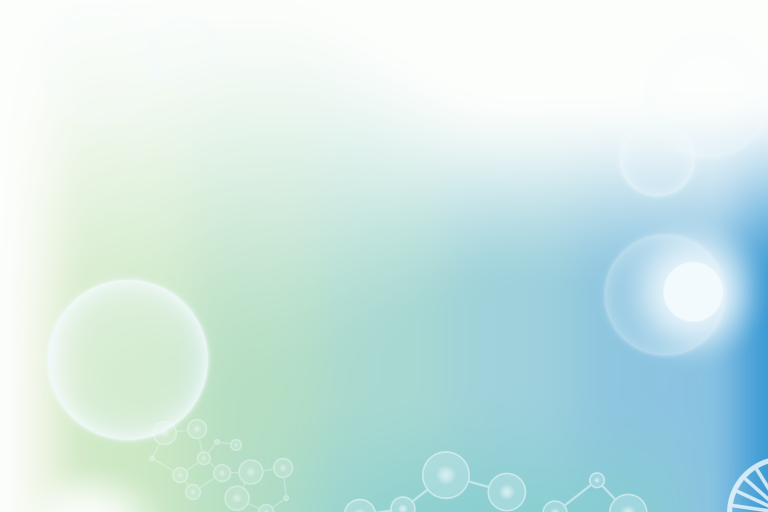
Reproduce this background procedurally as a WebGL 2 fragment shader.

```glsl
#version 300 es
precision highp float;

uniform vec2 u_resolution;
out vec4 fragColor;

const vec3 PAPER = vec3(0.99, 0.996, 0.988);
const vec3 TEAL = vec3(0.53, 0.81, 0.81);
const vec3 DEEP_BLUE = vec3(0.22, 0.60, 0.83);
const vec3 GLOW = vec3(0.95, 0.98, 0.995);
const vec2 SUN = vec2(1.354, 0.430);
const float SUN_RADIUS = 0.0625;
const vec2 HELIX = vec2(1.531, -0.002);
const float HELIX_RADIUS = 0.109;
const float SPOKE_ANGLE = 0.29;
const float RAMP_STEP = 0.25;
const float RAMP_BLUR = 0.13;

// Colours from left to right
const vec3 RAMP[7] = vec3[](
  vec3(0.90, 0.94, 0.84), vec3(0.80, 0.91, 0.77), vec3(0.71, 0.87, 0.77),
  vec3(0.66, 0.85, 0.82), vec3(0.62, 0.82, 0.86), vec3(0.55, 0.77, 0.88),
  vec3(0.52, 0.75, 0.89));

// Bubbles: centre, radius, strength
const vec4 BUBBLES[6] = vec4[](
  vec4(0.195, 0.875, 0.115, 0.32), vec4(0.361, 0.893, 0.070, 0.36),
  vec4(1.383, 0.814, 0.121, 0.36), vec4(1.284, 0.690, 0.072, 0.52),
  vec4(1.299, 0.424, 0.117, 0.34), vec4(0.250, 0.297, 0.155, 0.85));

// Atoms: centre, radius; neighbours in a list are bonded
const vec3 LATTICE[14] = vec3[](
  vec3(0.461, 0.131, 0.010), vec3(0.424, 0.137, 0.004), vec3(0.398, 0.105, 0.012),
  vec3(0.385, 0.162, 0.018), vec3(0.322, 0.154, 0.022), vec3(0.297, 0.105, 0.004),
  vec3(0.352, 0.072, 0.014), vec3(0.377, 0.039, 0.014), vec3(0.434, 0.076, 0.016),
  vec3(0.490, 0.078, 0.023), vec3(0.553, 0.086, 0.018), vec3(0.559, 0.027, 0.004),
  vec3(0.520, 0.000, 0.014), vec3(0.463, 0.027, 0.023));
const ivec2 RING_BONDS[3] = ivec2[](ivec2(6, 2), ivec2(8, 2), ivec2(13, 9));
const vec3 CHAIN[7] = vec3[](
  vec3(0.703, -0.006, 0.030), vec3(0.787, 0.006, 0.023), vec3(0.871, 0.072, 0.045),
  vec3(0.990, 0.039, 0.036), vec3(1.084, -0.002, 0.023), vec3(1.166, 0.062, 0.014),
  vec3(1.227, -0.002, 0.036));
const int CHAIN_GAP = 3;

float stroke(float d, float halfWidth) {
  float aa = 0.75 / u_resolution.y;
  return 1.0 - smoothstep(halfWidth - aa, halfWidth + aa, abs(d));
}

float bond(vec2 p, vec3 a, vec3 b, float halfWidth) {
  vec2 dir = normalize(b.xy - a.xy);
  vec2 start = a.xy + dir * a.z;
  vec2 span = b.xy - dir * b.z - start;
  vec2 q = p - start;
  float t = clamp(dot(q, span) / dot(span, span), 0.0, 1.0);
  return stroke(length(q - span * t), halfWidth);
}

float atom(vec2 p, vec3 a) {
  float r = length(p - a.xy);
  float disc = stroke(r, a.z) * 0.22;
  float rim = stroke(r - a.z, 0.0018) * 0.6;
  float core = exp(-pow(r / (a.z * 0.42), 2.0)) * 0.7;
  return max(max(disc, rim), core);
}

float bubble(vec2 p, vec4 b) {
  float d = length(p - b.xy) - b.z;
  float inner = exp(min(d, 0.0) / (b.z * 0.16)) * 0.75 + 0.25;
  float outer = exp(-max(d, 0.0) / 0.004);
  return b.w * inner * outer;
}

vec3 backdrop(vec2 p) {
  vec3 sum = vec3(0.0);
  float total = 0.0;
  for (int i = 0; i < 7; i++) {
    float d = (p.x - float(i) * RAMP_STEP) / RAMP_BLUR;
    float w = exp(-d * d);
    sum += RAMP[i] * w;
    total += w;
  }
  vec3 col = sum / total;
  float tealBand = smoothstep(0.4, 0.9, p.x) * (1.0 - smoothstep(1.2, 1.45, p.x));
  col = mix(col, TEAL, 0.85 * tealBand * (1.0 - smoothstep(-0.05, 0.25, p.y)));
  col = mix(col, DEEP_BLUE, smoothstep(1.38, 1.52, p.x));
  // White haze from the top and the left
  float side = smoothstep(0.5, 1.0, p.x);
  float haze = smoothstep(mix(0.2, 0.42, side), mix(1.07, 0.83, side), p.y);
  col = mix(col, PAPER, haze);
  col = mix(PAPER, col, smoothstep(-0.02, 0.17, p.x));
  float corner = length((p - vec2(0.17, -0.02)) * vec2(0.85, 1.2));
  return mix(col, PAPER, 0.9 * (1.0 - smoothstep(0.02, 0.15, corner)));
}

void main() {
  vec2 p = gl_FragCoord.xy / u_resolution.y;
  vec3 col = backdrop(p);

  // Bright sphere and halo
  float r = length(p - SUN);
  float halo = 0.85 * pow(1.0 - smoothstep(0.04, 0.165, r), 1.2);
  float disc = 1.0 - smoothstep(SUN_RADIUS - 0.007, SUN_RADIUS + 0.007, r);
  col = mix(col, GLOW, max(halo, disc));
  for (int i = 0; i < 6; i++) col = mix(col, GLOW, bubble(p, BUBBLES[i]));

  // Molecules
  float ink = 0.0;
  for (int i = 0; i < 14; i++) {
    ink = max(ink, 0.75 * atom(p, LATTICE[i]));
    if (i < 13) ink = max(ink, 0.35 * bond(p, LATTICE[i], LATTICE[i + 1], 0.0012));
  }
  for (int i = 0; i < 3; i++)
    ink = max(ink, 0.35 * bond(p, LATTICE[RING_BONDS[i].x], LATTICE[RING_BONDS[i].y], 0.0012));
  for (int i = 0; i < 7; i++) {
    ink = max(ink, atom(p, CHAIN[i]));
    if (i < 6 && i != CHAIN_GAP) ink = max(ink, 0.55 * bond(p, CHAIN[i], CHAIN[i + 1], 0.0022));
  }

  // Helix arc with radial rungs
  vec2 h = p - HELIX;
  float hr = length(h);
  float turn = (fract(atan(h.y, -h.x) / SPOKE_ANGLE) - 0.5) * SPOKE_ANGLE;
  float rungs = stroke(hr * sin(turn), 0.0035) * step(hr, HELIX_RADIUS);
  ink = max(ink, 0.8 * max(rungs, stroke(hr - HELIX_RADIUS + 0.003, 0.005)));

  fragColor = vec4(mix(col, GLOW, ink), 1.0);
}
```
